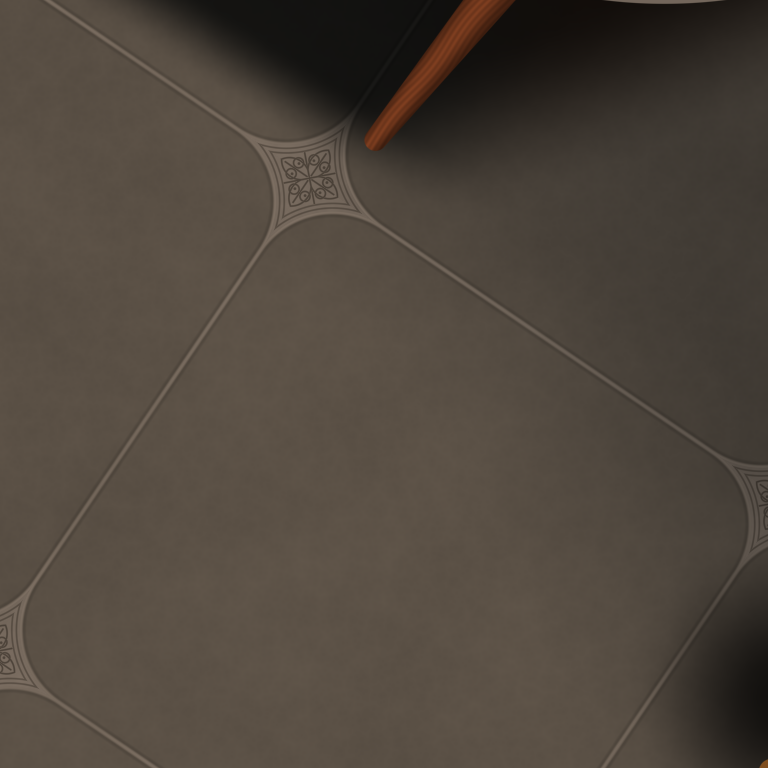
A WebGL 2 fragment shader for this texture:

```glsl
#version 300 es
precision highp float;

uniform vec2 u_resolution;
out vec4 fragColor;

const float SIDE = 0.748;         // tile pitch
const float CORNER = 0.114;       // tile corner radius
const float TILT = 0.597;         // lattice rotation
const vec2 NODE = vec2(0.403, 0.768);

const vec3 CLAY = vec3(0.355, 0.315, 0.272);
const vec3 GROUT = vec3(0.50, 0.445, 0.395);
const vec3 CARVED = vec3(0.26, 0.225, 0.19);
const vec3 WOOD = vec3(0.46, 0.225, 0.115);
const vec3 WOOD_DARK = vec3(0.25, 0.12, 0.06);
const vec3 AMBER = vec3(0.50, 0.31, 0.12);

vec2 hash2(vec2 p) {
    vec2 k = vec2(dot(p, vec2(127.1, 311.7)), dot(p, vec2(269.5, 183.3)));
    return fract(sin(k) * 43758.5);
}

// Distance to the nearest jittered cell point
float cellular(vec2 p) {
    vec2 id = floor(p), f = fract(p);
    float nearest = 2.0;
    for (int y = -1; y <= 1; y++)
        for (int x = -1; x <= 1; x++) {
            vec2 o = vec2(x, y);
            nearest = min(nearest, length(o + hash2(id + o) - f));
        }
    return nearest;
}

// Layered sines, roughly -1 to 1
float clouds(vec2 p) {
    float sum = 0.0, amp = 0.5;
    for (int i = 0; i < 5; i++) {
        sum += amp * sin(p.x + 1.7 * sin(p.y)) * cos(p.y + 1.3 * sin(0.7 * p.x));
        p = mat2(1.5, 1.1, -1.1, 1.5) * p + 2.3;
        amp *= 0.6;
    }
    return sum;
}

float stroke(float d, float halfWidth, float soft) {
    return 1.0 - smoothstep(halfWidth - soft, halfWidth + soft, abs(d));
}

float segment(vec2 p, vec2 a, vec2 b) {
    vec2 ab = b - a;
    return length(p - a - ab * clamp(dot(p - a, ab) / dot(ab, ab), 0.0, 1.0));
}

// Negative inside a tile, zero on its rim, positive inside the corner star
float tileDistance(vec2 fromNode, float radius) {
    vec2 k = radius - abs(fromNode);
    return length(max(k, 0.0)) + min(max(k.x, k.y), 0.0) - radius;
}

// Mirrored scrolls and leaves carved in the star
float carving(vec2 c, float d, float soft) {
    vec2 m = abs(c);
    m = vec2(max(m.x, m.y), min(m.x, m.y));
    float w = 0.0011;
    float scroll = stroke(length(m - vec2(0.023, 0.0085)) - 0.0065, w, soft);
    scroll = max(scroll, stroke(length(m - vec2(0.022, 0.008)), 0.0018, soft));
    float leaf = stroke(length(m - vec2(0.022, -0.014)) - 0.026, w, soft);
    float stem = stroke(segment(m, vec2(0.004, 0.0), vec2(0.038, 0.0)), w, soft);
    float diagonal = stroke((m.x - m.y) * 0.707, w, soft);
    float inner = smoothstep(0.011, 0.014, d);
    float bands = max(stroke(d - 0.0055, w, soft), stroke(d - 0.0115, w, soft));
    return max(bands * 0.75, inner * max(max(scroll, leaf), max(stem, diagonal)));
}

vec3 floorColor(vec2 p, float soft) {
    vec2 v = p - NODE;
    float cs = cos(TILT), sn = sin(TILT);
    vec2 q = vec2(v.x * cs - v.y * sn, v.x * sn + v.y * cs) / SIDE;
    vec2 c = (fract(q + 0.5) - 0.5) * SIDE;
    float d = tileDistance(c, CORNER);

    // Mottled clay with slight tile-to-tile variation
    float tone = 1.0 + 0.045 * clouds(p * 9.0) + 0.03 * (hash2(floor(q)).x - 0.5);
    tone += 0.035 * (cellular(p * 38.0) - 0.5) + 0.025 * (cellular(p * 120.0) - 0.5);
    vec3 col = CLAY * tone;

    // Joint with a faint groove, then the ornamented star
    float wear = 0.72 + 0.25 * clouds(p * 5.0 + 4.0);
    col *= 1.0 - 0.12 * stroke(d + 0.0045, 0.002, 0.002);
    col = mix(col, GROUT, wear * stroke(d, 0.0022, soft + 0.0008));
    vec3 ornament = mix(GROUT * 0.93, CARVED, 0.8 * carving(c, d, soft));
    return mix(col, ornament * tone, smoothstep(-soft, soft, d - 0.001));
}

// Soft shadow across the top, dimming to the right, dark lower corner
vec3 lighting(vec2 p) {
    float left = dot(p - vec2(0.117, 1.0), vec2(0.542, 0.84));
    float below = dot(p - vec2(0.53, 0.74), vec2(-0.38, 0.925));
    float shadow = smoothstep(-0.015, 0.085, left) * smoothstep(-0.07, 0.15, below);
    float dim = smoothstep(0.7, 1.3, p.x + 0.5 * p.y);
    float corner = 1.0 - smoothstep(0.02, 0.22, length(p - vec2(1.03, 0.09)));
    vec3 shade = mix(vec3(0.22, 0.24, 0.25), vec3(0.27, 0.22, 0.19), smoothstep(0.5, 0.8, p.x));
    vec3 ambient = mix(vec3(1.0), vec3(0.72, 0.74, 0.76), dim);
    return ambient * mix(vec3(1.0), shade, shadow) * (1.0 - 0.75 * corner);
}

void main() {
    vec2 p = gl_FragCoord.xy / u_resolution;
    float soft = 0.8 / min(u_resolution.x, u_resolution.y);
    vec3 col = floorColor(p, soft) * lighting(p);

    // Tapered wooden leg
    vec2 foot = vec2(0.489, 0.818), axis = normalize(vec2(0.171, 0.212));
    float along = dot(p - foot, axis), across = dot(p - foot, vec2(axis.y, -axis.x));
    float radius = 0.0145 + 0.052 * max(along, 0.0);
    float leg = length(vec2(across, min(along, 0.0))) - radius;
    float grain = 0.08 * sin(across * 900.0 + 3.0 * sin(along * 40.0));
    float turn = smoothstep(0.1, 1.1, abs(across / radius + 0.15));
    col = mix(mix(WOOD, WOOD_DARK, turn) * (1.0 + grain), col, smoothstep(-soft, soft, leg));

    // Pale rim above and amber edge in the lower corner
    float rim = length(p - vec2(0.865, 1.635)) - 0.64;
    col = mix(GROUT * 0.9, col, smoothstep(-soft, soft, rim));
    col = mix(AMBER, col, smoothstep(-soft, soft, length(p - vec2(1.005, -0.005)) - 0.017));
    fragColor = vec4(col, 1.0);
}
```
